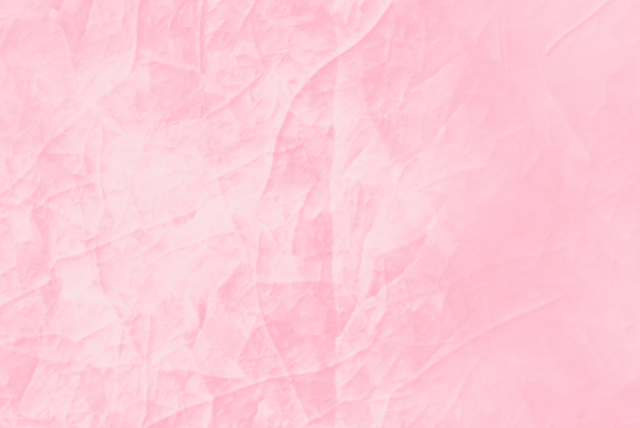
Write a Shadertoy shader that draws this texture.

```glsl
// Draws a sheet of crumpled pink paper with a soft vertical fold near the middle.

#define PAPER_PINK vec3(0.998, 0.787, 0.84)
#define TONE_STEP vec3(0.0, 0.036, 0.026)
#define LIGHT_DIR vec2(0.80, -0.60)
#define FOLD_X 0.78
#define FOLD_CONTRAST 1.55
#define FACET_CONTRAST 2.3
#define CREASE_CONTRAST 2.5
#define CREASE_WIDTH 0.0038
#define FACET_LAYERS 6
#define LONG_CREASES 22

vec2 hash22(vec2 p) {
    vec3 q = fract(p.xyx * vec3(0.1031, 0.1030, 0.0973));
    q += dot(q, q.yzx + 33.33);
    return fract((q.xx + q.yz) * q.zy);
}

mat2 rotation(float angle) {
    float c = cos(angle), s = sin(angle);
    return mat2(c, s, -s, c);
}

// Zero on the line, strongest one width away, then fading.
float creaseProfile(float d, float width) {
    float t = d / width;
    return t * exp(1.0 - abs(t));
}

float blob(vec2 p, vec2 center, vec2 radius) {
    vec2 q = (p - center) / radius;
    return exp(-dot(q, q));
}

// Cellular facets: x is the blended tone of tilted planes, y the lit crease.
vec2 facets(vec2 p, float sharpness, float width, vec2 light) {
    vec2 cell = floor(p);
    vec2 near = vec2(9.0), second = vec2(9.5);
    vec2 nearId = cell, secondId = cell;
    float tone = 0.0, total = 0.0;
    for (int j = -1; j <= 1; j++) {
        for (int i = -1; i <= 1; i++) {
            vec2 id = cell + vec2(i, j);
            vec2 r = id + hash22(id) - p;
            float d = dot(r, r);
            vec2 tilt = hash22(id + 37.0) - 0.5;
            float weight = exp(-sharpness * d);
            tone += weight * (tilt.x + dot(r, 1.7 * tilt.yx));
            total += weight;
            if (d < dot(near, near)) {
                second = near; secondId = nearId;
                near = r; nearId = id;
            } else if (d < dot(second, second)) {
                second = r; secondId = id;
            }
        }
    }
    vec2 normal = normalize(second - near);
    float edge = dot(0.5 * (near + second), normal);
    float strength = smoothstep(0.3, 0.95, hash22(nearId + secondId).x);
    float crease = strength * creaseProfile(edge, width) * dot(normal, light);
    return vec2(tone / total, crease);
}

// Scattered straight creases, mostly rising to the right.
float longCreases(vec2 p) {
    float sum = 0.0;
    for (int k = 0; k < LONG_CREASES; k++) {
        vec2 place = hash22(vec2(k, 5)), shape = hash22(vec2(k, 19));
        float angle = k % 3 == 0 ? -0.55 : mix(0.5, 1.3, shape.x);
        vec2 dir = vec2(cos(angle), sin(angle)), side = vec2(dir.y, -dir.x);
        vec2 rel = p - place * vec2(1.1, 1.0);
        float fade = 1.0 - smoothstep(0.2, 1.0, abs(dot(rel, dir)) / mix(0.05, 0.16, shape.y));
        float across = dot(rel, side);
        float profile = creaseProfile(across, CREASE_WIDTH) + 0.25 * creaseProfile(across, 0.02);
        sum += fade * profile * dot(side, LIGHT_DIR);
    }
    return sum;
}

// Dark slope left of the fold, bright slope right of it.
float fold(vec2 p) {
    float d = p.x - FOLD_X - 0.006 * sin(9.0 * p.y) - 0.003 * sin(31.0 * p.y);
    float bright = exp(-max(d, 0.0) / 0.045) * (0.8 + 0.45 * sin(5.0 * p.y - 1.6));
    float dark = exp(min(d, 0.0) / 0.075) * mix(0.95, 0.3, smoothstep(0.3, 0.75, p.y));
    return mix(-dark, bright, smoothstep(-0.005, 0.005, d));
}

// Broad light and shade over the whole sheet.
float broadShade(vec2 p) {
    float shade = 0.3 - 0.8 * smoothstep(0.75, 1.2, p.x);
    shade -= 0.9 * blob(p, vec2(0.58, 0.95), vec2(0.22, 0.30));
    shade += 0.3 * blob(p, vec2(0.50, 0.42), vec2(0.25, 0.20));
    shade += 0.8 * blob(p, vec2(1.45, 1.0), vec2(0.25, 0.30));
    return shade + 0.2 * sin(5.0 * p.x + 3.0 * p.y) * sin(7.0 * p.y - 2.0 * p.x);
}

void mainImage(out vec4 fragColor, in vec2 fragCoord) {
    vec2 p = fragCoord / iResolution.y;

    // Layered sines bend the straight facet edges.
    vec2 bent = p + 0.010 * sin(vec2(9.0 * p.y + 3.0 * sin(5.0 * p.x), 8.0 * p.x + 2.0 * sin(7.0 * p.y)));
    bent += 0.004 * sin(vec2(31.0 * p.y + 9.0 * p.x, 29.0 * p.x - 11.0 * p.y));

    // The right side and the upper left stay smoother.
    float crumple = mix(1.0, 0.28, smoothstep(0.75, 1.2, p.x));
    crumple *= 1.0 - 0.4 * smoothstep(0.5, 0.9, p.y) * (1.0 - smoothstep(0.2, 0.5, p.x));

    float tone = broadShade(p) + FOLD_CONTRAST * fold(p);
    float scale = 3.0, amount = 0.8;
    for (int i = 0; i < FACET_LAYERS; i++) {
        float n = float(i);
        mat2 turn = rotation(0.75 + 1.9 * n);
        vec2 q = turn * bent * scale * vec2(1.0, 0.65) + 17.0 * n;
        float patches = 0.5 + 0.5 * sin(1.3 * q.x + 2.0 * sin(0.9 * q.y));
        float width = min(CREASE_WIDTH * scale, 0.14);
        vec2 layer = facets(q, mix(12.0, 55.0, patches), width, turn * LIGHT_DIR);
        float gate = i == 0 ? mix(0.5, 1.0, crumple) : crumple;
        tone += amount * gate * (FACET_CONTRAST * layer.x + CREASE_CONTRAST * layer.y);
        // Large facets kink the smaller ones.
        bent += 0.05 / scale * layer.x * vec2(1.0, -0.7);
        scale *= 1.8;
        amount *= 0.83;
    }
    tone += 0.6 * CREASE_CONTRAST * crumple * longCreases(bent);

    // Soft limit, then tint.
    tone = 2.6 * tanh(tone / 2.6);
    vec3 color = PAPER_PINK + tone * TONE_STEP;
    color.r -= 0.002 * tone * tone;
    fragColor = vec4(color, 1.0);
}
```
